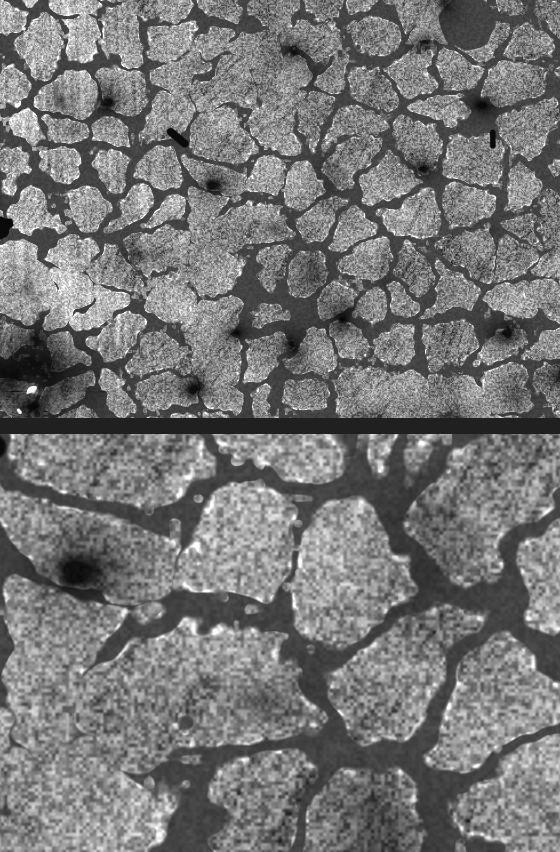
Top, the full canvas; bottom, a detail of the centre.
This texture is drawn by a Shadertoy shader. Its source:

```glsl
// Grey micrograph of rounded metal grains with dark broken veins, smudges and scratches.

float hash(vec2 p) {
    vec3 q = fract(p.xyx * 0.1031);
    q += dot(q, q.yzx + 33.33);
    return fract((q.x + q.y) * q.z);
}

vec2 hash2(vec2 p) {
    return vec2(hash(p + 17.3), hash(p + 91.7));
}

float noise(vec2 p) {
    vec2 i = floor(p), f = fract(p);
    f = f * f * (3.0 - 2.0 * f);
    return mix(mix(hash(i), hash(i + vec2(1, 0)), f.x),
               mix(hash(i + vec2(0, 1)), hash(i + vec2(1, 1)), f.x), f.y);
}

float fbm(vec2 p) {
    float sum = 0.0, amp = 0.53;
    for (int i = 0; i < 4; i++) {
        sum += amp * noise(p);
        p = mat2(1.6, 1.2, -1.2, 1.6) * p + 7.1;
        amp *= 0.5;
    }
    return sum;
}

vec2 seed(vec2 cell) {
    return cell + 0.5 + 0.82 * (hash2(cell + 40.0) - 0.5);
}

// Distance to the grain border, rounded where borders meet
float grainBorder(vec2 q, out vec2 id) {
    vec2 base = floor(q);
    float nearest = 9.0;
    for (int k = 0; k < 9; k++) {
        vec2 cell = base + vec2(k % 3 - 1, k / 3 - 1);
        float d = distance(q, seed(cell));
        if (d < nearest) { nearest = d; id = cell; }
    }
    vec2 own = seed(id);
    float sum = 0.0;
    for (int k = 0; k < 25; k++) {
        vec2 cell = id + vec2(k % 5 - 2, k / 5 - 2);
        if (cell == id) continue;
        vec2 other = seed(cell);
        float d = dot(0.5 * (own + other) - q, normalize(other - own));
        sum += exp(-d / 0.07);
    }
    return -0.07 * log(sum);
}

// Soft dark stains with small black cores
float smudges(vec2 p) {
    vec2 q = p * 9.0, base = floor(q);
    float dark = 0.0;
    for (int k = 0; k < 9; k++) {
        vec2 cell = base + vec2(k % 3 - 1, k / 3 - 1);
        float strength = smoothstep(0.4, 1.0, hash(cell + 5.0));
        vec2 d = q - cell - hash2(cell + 60.0);
        d.y *= 0.8 + 0.9 * hash(cell + 8.0);
        float r = dot(d, d);
        dark += strength * (0.62 * exp(-r * 12.0) + 0.5 * exp(-r * 130.0));
    }
    return dark * (0.35 + 1.2 * fbm(p * 45.0));
}

float slot(vec2 p, vec2 a, vec2 b, float radius) {
    vec2 ab = b - a;
    float t = clamp(dot(p - a, ab) / dot(ab, ab), 0.0, 1.0);
    return 1.0 - smoothstep(-0.0015, 0.0015, distance(p, a + ab * t) - radius);
}

void mainImage(out vec4 fragColor, in vec2 fragCoord) {
    vec2 p = fragCoord / iResolution.x;
    float fine = noise(p * 490.0), medium = noise(p * 250.0 + 30.0);

    // Grains with warped outlines
    vec2 warp = vec2(fbm(p * 13.0), fbm(p * 13.0 + 50.0)) - 0.5;
    vec2 ragged = vec2(noise(p * 95.0), noise(p * 95.0 + 20.0)) - 0.5;
    vec2 id;
    float border = grainBorder(p * vec2(11.5, 12.5) + warp * 0.9 + ragged * 0.09, id);

    // Metal tone: brighter on the left, mottled, speckled
    float tone = mix(0.68, 0.545, smoothstep(0.0, 0.6, p.x));
    tone += 0.05 * (hash(id) - 0.5) + 0.38 * (fbm(p * 15.0 + 9.0) - 0.5);
    tone += 0.4 * (fine - 0.5) + 0.2 * (medium - 0.5);

    // Polishing streaks, tilted per grain, and upright scratches on the left
    float tilt = 0.5 + 0.9 * hash(id + 3.0);
    vec2 along = mat2(cos(tilt), -sin(tilt), sin(tilt), cos(tilt)) * p;
    float streak = smoothstep(0.55, 0.9, noise(along * vec2(22.0, 190.0)));
    tone -= 0.13 * streak * step(0.5, hash(id + 11.0));
    float upright = noise(vec2(p.x * 210.0 + p.y * 6.0, p.y * 7.0)) - 0.5;
    tone += 0.22 * upright * (1.0 - smoothstep(0.15, 0.42, p.x));

    // Veins of uneven width, with lace in the wide parts and glinting rims
    float width = 0.075 * smoothstep(0.34, 0.48, fbm(p * 8.0 + 3.0)) - 0.02
                + 0.13 * smoothstep(0.52, 0.72, fbm(p * 11.0 + 70.0));
    float vein = 1.0 - smoothstep(-0.018, 0.018, border - width);
    float lace = smoothstep(0.62, 0.75, noise(p * 135.0)) * smoothstep(0.58, 0.68, noise(p * 16.0 + 4.0));
    float rim = (1.0 - smoothstep(0.0, 0.035, abs(border - width - 0.025))) * step(0.0, width);
    tone += 0.27 * rim * smoothstep(0.5, 0.8, medium);
    float veinTone = 0.265 + 0.06 * (fine - 0.5) + 0.05 * (medium - 0.5);
    tone = mix(tone, veinTone, vein * (1.0 - 0.75 * lace));

    // Flat dark disc near the upper right
    float disc = distance(p, vec2(0.835, 0.707)) + 0.006 * (noise(p * 60.0) - 0.5);
    tone = mix(tone, veinTone, 1.0 - smoothstep(0.048, 0.051, disc));

    // Stains, shaded corner and a horizontal scratch
    tone *= 1.0 - clamp(smudges(p), 0.0, 0.9);
    vec2 corner = (p - vec2(0.05, 0.07)) / vec2(0.12, 0.08);
    tone *= 1.0 - 0.72 * exp(-dot(corner, corner)) * (0.5 + fbm(p * 20.0));
    float line = exp(-pow((p.y - 0.047) / 0.0022, 2.0)) * (1.0 - smoothstep(0.1, 0.5, p.x));
    tone += 0.22 * line * (noise(p * vec2(30.0, 400.0)) - 0.6);

    // Black pits and white specks
    float pit = max(slot(p, vec2(0.305, 0.511), vec2(0.33, 0.49), 0.007),
                    slot(p, vec2(0.88, 0.486), vec2(0.88, 0.51), 0.005));
    pit = max(pit, slot(p + ragged * 0.016, vec2(0.0, 0.343), vec2(0.008, 0.346), 0.017));
    tone = mix(tone, 0.04, pit);
    float speck = max(slot(p + ragged * 0.008, vec2(0.054, 0.046), vec2(0.06, 0.051), 0.005),
                      slot(p, vec2(0.033, 0.014), vec2(0.036, 0.01), 0.003));
    tone = mix(tone, 0.97, max(speck, slot(p, vec2(0.042, 0.695), vec2(0.043, 0.695), 0.003)));

    fragColor = vec4(vec3(clamp(tone, 0.03, 1.0)), 1.0);
}
```
